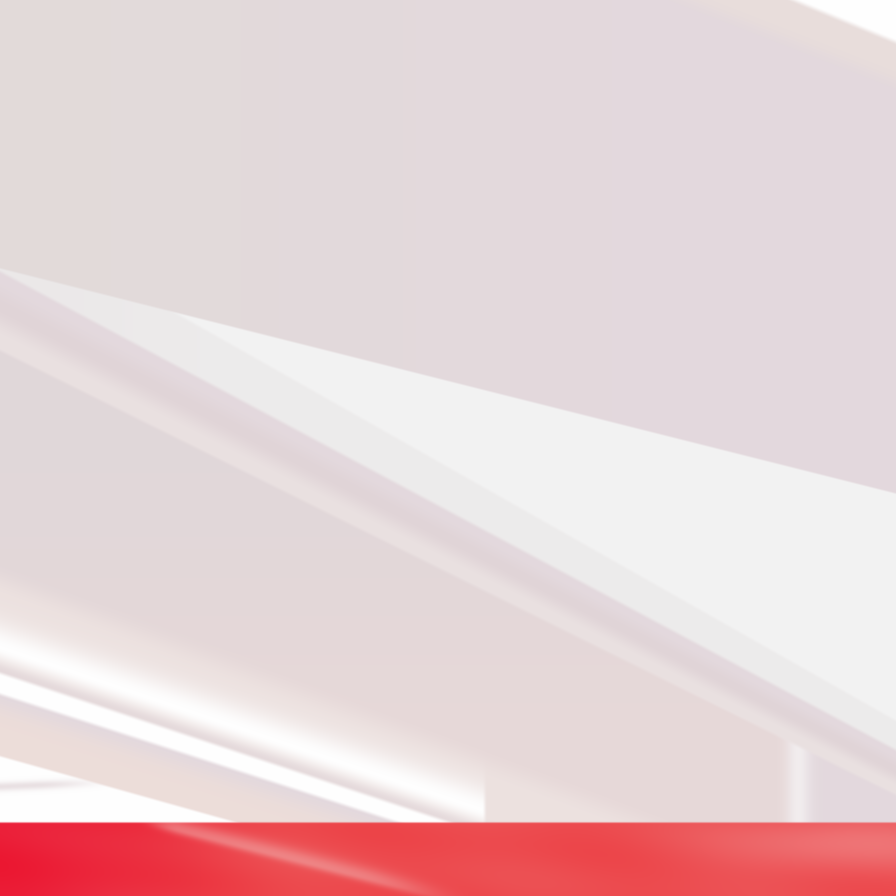
Give the GLSL for this background, as a three.js fragment shader.

```glsl
varying vec2 vUv;

const vec3 WHITE = vec3(0.995);
const vec3 CEILING_LEFT = vec3(0.885, 0.855, 0.852);
const vec3 CEILING_RIGHT = vec3(0.890, 0.848, 0.865);
const vec3 WEDGE_LIGHT = vec3(0.950, 0.950, 0.950);
const vec3 WEDGE_SHADE = vec3(0.926, 0.920, 0.920);
const vec3 LAVENDER = vec3(0.890, 0.848, 0.866);
const vec3 CREASE = vec3(0.878, 0.830, 0.842);
const vec3 BEAM_LIGHT = vec3(0.915, 0.880, 0.880);
const vec3 WALL_TOP = vec3(0.880, 0.842, 0.850);
const vec3 WALL_LOW = vec3(0.902, 0.846, 0.846);
const vec3 WALL_GLOW = vec3(0.925, 0.882, 0.875);
const vec3 RED_DEEP = vec3(0.920, 0.110, 0.210);
const vec3 RED_SOFT = vec3(0.925, 0.290, 0.305);
const vec3 RED_SHINE = vec3(0.940, 0.600, 0.600);

// Falling lines: x is the height at the left side, y the descent
const vec2 CORNER = vec2(1.363, 0.410);
const vec2 CORNER_FRINGE = vec2(1.2995, 0.390);
const vec2 WEDGE_TOP = vec2(0.7005, 0.2513);
const vec2 WEDGE_FOLD = vec2(0.7617, 0.566);
const vec2 BEAM_TOP = vec2(0.697, 0.534);
const vec2 BEAM_BASE = vec2(0.609, 0.496);
const vec2 GLOW_START = vec2(0.353, 0.376);
const vec2 RIDGE = vec2(0.277, 0.337);
const vec2 BAR_TOP = vec2(0.2487, 0.332);
const vec2 BAR_BASE = vec2(0.2253, 0.322);
const vec2 FOOT = vec2(0.156, 0.280);
const vec2 STREAK = vec2(0.125, 0.255);

const float EDGE = 0.0016;
const float RED_TOP = 0.082;
const float RIDGE_END = 0.541;
const float POST_X = 0.891;

float height(vec2 p, vec2 line) {
  return p.y - line.x + line.y * p.x;
}

float below(vec2 p, vec2 line, float soft) {
  return 1.0 - smoothstep(-soft, soft, height(p, line));
}

float bell(float d, float width) {
  return exp(-d * d / (width * width));
}

vec3 ceilingColor(vec2 p) {
  vec3 c = mix(CEILING_LEFT, CEILING_RIGHT, smoothstep(0.0, 0.75, p.x));
  float fringe = 1.0 - below(p, CORNER_FRINGE, 0.012);
  c = mix(c, vec3(0.908, 0.865, 0.858), fringe);
  return mix(c, WHITE, 1.0 - below(p, CORNER, 0.004));
}

vec3 wedgeColor(vec2 p) {
  vec3 shade = mix(WEDGE_SHADE, vec3(0.920, 0.908, 0.910), 1.0 - smoothstep(0.0, 0.25, p.x));
  return mix(WEDGE_LIGHT, shade, below(p, WEDGE_FOLD, 0.003));
}

// Ramp across the slanting beam, from its top edge to its base
vec3 beamColor(vec2 p) {
  float top = height(p, BEAM_TOP);
  float t = -top / (height(p, BEAM_BASE) - top);
  vec3 c = mix(LAVENDER, CREASE, smoothstep(0.1, 0.45, t));
  return mix(c, BEAM_LIGHT, smoothstep(0.45, 0.85, t));
}

vec3 wallColor(vec2 p) {
  vec3 c = mix(WALL_LOW, WALL_TOP, smoothstep(0.15, 0.5, p.y));

  // Bay and lit post on the right
  float bay = smoothstep(POST_X - 0.02, POST_X + 0.015, p.x);
  c = mix(c, LAVENDER, bay);
  c = mix(c, vec3(0.95, 0.935, 0.94), 0.9 * bell(p.x - POST_X, 0.013));

  // Soft ridge of light
  c = mix(c, WALL_GLOW, below(p, GLOW_START, 0.018) * (1.0 - bay));
  float d = height(p, RIDGE);
  float ridge = bell(d, d > 0.0 ? 0.027 : 0.014);
  ridge *= 1.0 - smoothstep(RIDGE_END - 0.003, RIDGE_END + 0.003, p.x);
  float groove = bell(height(p, BAR_TOP) - 0.004, 0.008);
  c = mix(c, CREASE, 0.7 * groove);
  c = mix(c, WHITE, ridge);

  // Bright bar, ledge and foot
  c = mix(c, WHITE, below(p, BAR_TOP, 0.003));
  vec3 ledge = mix(vec3(0.925, 0.865, 0.850), LAVENDER, bell(height(p, BAR_BASE), 0.018));
  c = mix(c, ledge, below(p, BAR_BASE, 0.003));
  float stripe = bell(p.y - 0.122 - 0.04 * p.x, 0.005) * (1.0 - smoothstep(0.04, 0.14, p.x));
  vec3 foot = mix(WHITE, CREASE, 0.7 * stripe);
  return mix(c, foot, below(p, FOOT, 0.002));
}

vec3 redColor(vec2 p) {
  vec3 c = mix(RED_DEEP, RED_SOFT, smoothstep(0.0, 0.35, p.x));
  float d = height(p, STREAK);
  float fade = smoothstep(0.15, 0.2, p.x) * (1.0 - smoothstep(0.4, 0.55, p.x));
  c = mix(c, RED_SHINE, 0.65 * fade * bell(d, d > 0.0 ? 0.012 : 0.006));
  float shine = bell(length((p - vec2(0.95, 0.058)) * vec2(0.22, 1.0)), 0.035);
  c = mix(c, RED_SHINE, 0.5 * shine);
  float ripple = sin(p.x * 17.0 + p.y * 55.0) * sin(p.x * 9.0 - p.y * 31.0);
  return c + vec3(0.0, 0.025, 0.022) * ripple;
}

void main() {
  vec2 p = vUv;
  vec3 color = ceilingColor(p);
  color = mix(color, wedgeColor(p), below(p, WEDGE_TOP, EDGE));
  color = mix(color, beamColor(p), below(p, BEAM_TOP, 0.003));
  color = mix(color, wallColor(p), below(p, BEAM_BASE, 0.003));
  color = mix(color, redColor(p), below(p, vec2(RED_TOP, 0.0), EDGE));
  gl_FragColor = vec4(color, 1.0);
}
```
